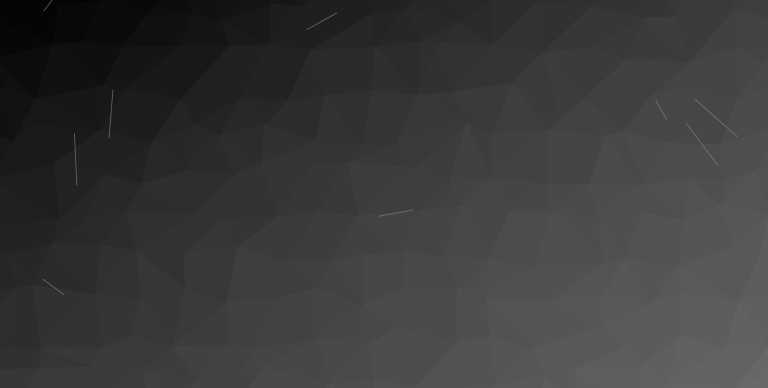
Write a Shadertoy shader that draws this background.

```glsl
// Dark low-poly backdrop: a jittered grid is split into flat grey triangles,
// each shaded by a smooth ramp (black upper left, grey lower right) sampled
// at its middle, with a few hairline highlights lying over the facets.

const vec2 CELL_SIZE = vec2(0.117, 0.105);   // in canvas heights
const vec2 GRID_ORIGIN = vec2(0.0, 0.026);
const vec2 JITTER = vec2(0.68, 0.58);
const float FACET_VARIATION = 0.014;
const float HAIRLINE_RADIUS = 0.0011;
const vec3 HAIRLINE_COLOR = vec3(0.56);

// Hairlines as start.xy, end.xy in fractions of the canvas
const vec4 HAIRLINES[9] = vec4[9](
    vec4(0.057, 0.972, 0.068, 1.000), vec4(0.400, 0.924, 0.438, 0.966),
    vec4(0.147, 0.767, 0.142, 0.645), vec4(0.097, 0.655, 0.100, 0.523),
    vec4(0.056, 0.280, 0.083, 0.241), vec4(0.494, 0.443, 0.538, 0.459),
    vec4(0.854, 0.741, 0.868, 0.692), vec4(0.905, 0.744, 0.960, 0.648),
    vec4(0.894, 0.681, 0.935, 0.573));

vec2 hash22(vec2 p) {
    vec3 q = fract(p.xyx * vec3(0.1031, 0.1030, 0.0973));
    q += dot(q, q.yzx + 33.33);
    return fract((q.xx + q.yz) * q.zy);
}

vec2 meshVertex(vec2 id) {
    vec2 offset = (hash22(id + 57.0) - 0.5) * JITTER;
    return GRID_ORIGIN + (id + offset) * CELL_SIZE;
}

float cross2(vec2 a, vec2 b) { return a.x * b.y - a.y * b.x; }

float edgeDistance(vec2 p, vec2 a, vec2 b) {
    return cross2(b - a, p - a) / length(b - a);
}

// Positive inside the triangle, whatever its winding
float triangleInside(vec2 p, vec2 a, vec2 b, vec2 c) {
    float winding = sign(cross2(b - a, c - a));
    return min(min(winding * edgeDistance(p, a, b),
                   winding * edgeDistance(p, b, c)),
               winding * edgeDistance(p, c, a));
}

float segmentDistance(vec2 p, vec2 a, vec2 b) {
    vec2 along = b - a;
    float t = clamp(dot(p - a, along) / dot(along, along), 0.0, 1.0);
    return length(p - a - along * t);
}

float coverage(float inside, float pixel) {
    return clamp(0.5 + inside / pixel, 0.0, 1.0);
}

// Brightness ramp over the canvas, uv from the lower left
float rampShade(vec2 uv) {
    float x = uv.x, down = 1.0 - uv.y;
    float shade = 0.017 + 0.23 * x + 0.19 * down - 0.03 * x * down;
    shade += 0.022 * sin(3.14159 * clamp(x, 0.0, 1.0))
                   * sin(3.14159 * clamp(down, 0.0, 1.0));
    vec2 fromCorner = (vec2(x, down) - vec2(0.17, 0.02)) / vec2(0.16, 0.25);
    return max(shade - 0.022 * exp(-dot(fromCorner, fromCorner)), 0.012);
}

// One facet as (weighted shade, weight)
vec2 facet(vec2 p, vec2 a, vec2 b, vec2 c, float variation,
           float aspect, float pixel) {
    float weight = coverage(triangleInside(p, a, b, c), pixel);
    vec2 middle = (a + b + c) / 3.0;
    float shade = rampShade(middle / vec2(aspect, 1.0));
    shade += (variation - 0.5) * FACET_VARIATION;
    return vec2(shade, 1.0) * weight;
}

float meshShade(vec2 p, float aspect, float pixel) {
    vec2 home = floor((p - GRID_ORIGIN) / CELL_SIZE);
    vec2 total = vec2(0.0);
    for (int j = -1; j <= 1; j++)
    for (int i = -1; i <= 1; i++) {
        vec2 id = home + vec2(i, j);
        vec2 a = meshVertex(id);
        vec2 b = meshVertex(id + vec2(1.0, 0.0));
        vec2 c = meshVertex(id + vec2(1.0, 1.0));
        vec2 d = meshVertex(id + vec2(0.0, 1.0));
        vec2 variation = hash22(id + 131.0);
        // Split each quad along its shorter diagonal
        bool splitAC = distance(a, c) < distance(b, d);
        total += facet(p, a, b, splitAC ? c : d, variation.x, aspect, pixel);
        total += facet(p, c, d, splitAC ? a : b, variation.y, aspect, pixel);
    }
    return total.y > 0.001 ? total.x / total.y
                           : rampShade(p / vec2(aspect, 1.0));
}

void mainImage(out vec4 fragColor, in vec2 fragCoord) {
    float pixel = 1.0 / iResolution.y;
    float aspect = iResolution.x / iResolution.y;
    vec2 scale = vec2(aspect, 1.0);
    vec2 p = fragCoord * pixel;
    vec3 color = vec3(max(meshShade(p, aspect, pixel), 0.0));

    // Hairline highlights
    for (int i = 0; i < 9; i++) {
        vec4 ends = HAIRLINES[i];
        float d = segmentDistance(p, ends.xy * scale, ends.zw * scale);
        color = mix(color, HAIRLINE_COLOR,
                    0.6 * coverage(HAIRLINE_RADIUS - d, pixel));
    }
    fragColor = vec4(color, 1.0);
}
```
